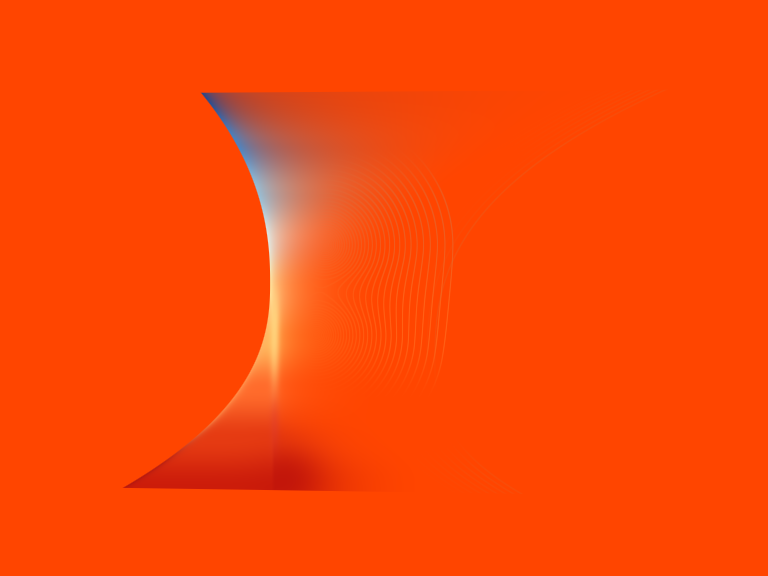
A Shadertoy shader for this background:

```glsl
// A translucent sheet of fine threads pinched at its left side, on flat orange.
// Power curves shape its sides, a vertical colour ramp fades out to the right,
// and contours of two merged circles draw the rippling threads.

#define GROUND vec3(1.0, 0.27, 0.0)
#define SHEET_TOP 0.839
#define SHEET_BOTTOM 0.153
#define WAIST vec2(0.469, 0.51)
#define CREASE_X 0.474
#define THREAD_GAP 0.014
#define RIPPLE_COUNT 19.0
#define RIPPLE_RADIUS 0.229

// Colours of the sheet from bottom to top
const vec3 RAMP[9] = vec3[9](
    vec3(0.80, 0.11, 0.04), vec3(0.90, 0.23, 0.07), vec3(1.00, 0.42, 0.17),
    vec3(1.00, 0.72, 0.36), vec3(1.00, 0.90, 0.62), vec3(0.88, 0.92, 0.90),
    vec3(0.58, 0.75, 0.85), vec3(0.27, 0.52, 0.78), vec3(0.10, 0.28, 0.58));

vec3 sheetColor(float y) {
    float s = clamp((y - SHEET_BOTTOM) / (SHEET_TOP - SHEET_BOTTOM), 0.0, 1.0) * 8.0;
    int i = min(int(s), 7);
    return mix(RAMP[i], RAMP[i + 1], smoothstep(0.0, 1.0, s - float(i)));
}

float leftSide(float y) {
    float h = y - WAIST.y;
    float bend = h > 0.0 ? 0.12 * pow(h / 0.329, 2.25)
                         : 0.2555 * pow(-h / 0.357, 2.4);
    return WAIST.x - bend;
}

float rightSide(float y) {
    float h = y - 0.37;
    return 0.755 + (h > 0.0 ? 0.391 * pow(h / 0.47, 2.6)
                            : 0.148 * pow(-h / 0.226, 2.6));
}

float smoothMin(float a, float b, float k) {
    float h = max(k - abs(a - b), 0.0) / k;
    return min(a, b) - h * h * k * 0.25;
}

// Thin antialiased line wherever the phase is a whole number
float threads(float phase) {
    float away = abs(fract(phase + 0.5) - 0.5);
    return 1.0 - smoothstep(0.0, 1.1, away / max(fwidth(phase), 1e-4));
}

float bell(float x, float width) {
    return exp(-x * x / (width * width));
}

void mainImage(out vec4 fragColor, in vec2 fragCoord) {
    vec2 p = fragCoord / iResolution.y;
    float px = 1.0 / iResolution.y;

    // Outline of the sheet
    float inside = p.x - leftSide(p.y);
    float top = SHEET_TOP + 0.0065 * (p.x - 0.349);
    float bottom = SHEET_BOTTOM - 0.015 * (p.x - 0.2135);
    float mask = clamp(inside / max(fwidth(inside), 1e-4) + 0.5, 0.0, 1.0);
    mask *= clamp((top - p.y) / px + 0.5, 0.0, 1.0);
    mask *= clamp((p.y - bottom) / px + 0.5, 0.0, 1.0);

    // Fade to the right: from the left side above, from the crease below
    float lower = 1.0 - smoothstep(0.44, 0.52, p.y);
    float base = 1.0 - smoothstep(0.17, 0.28, p.y);
    float rise = clamp((p.y - 0.5) / 0.34, 0.0, 1.0);
    float d = max(mix(inside, p.x - CREASE_X, lower), 0.0);
    float core = 0.02 + 0.045 * bell(p.y - 0.68, 0.09) + 0.1 * base;
    float reach = 0.2 + 0.6 * pow(rise, 2.2) + 0.07 * base;
    float cover = pow(1.0 + d / core, -0.8) * (1.0 - smoothstep(0.0, reach, d));
    vec3 sheet = mix(GROUND, sheetColor(p.y), cover);

    // Bright crease, dark red pool at its foot, and lit rim
    float fromCrease = p.x - CREASE_X;
    float crease = bell(fromCrease - 0.003, 0.008) * lower;
    sheet = mix(sheet, vec3(1.0, 0.86, 0.52), 0.75 * crease * smoothstep(0.27, 0.43, p.y));
    sheet = mix(sheet, vec3(0.88, 0.25, 0.20), 0.4 * crease * bell(p.y - 0.26, 0.05));
    float pool = bell(fromCrease - 0.025, 0.06) * bell(p.y - 0.17, 0.055);
    pool *= mix(0.35, 1.0, smoothstep(-0.004, 0.004, fromCrease));
    sheet = mix(sheet, vec3(0.74, 0.07, 0.04), 0.75 * pool);
    float rim = exp(-max(inside, 0.0) / 0.006) * lower;
    vec3 rimColor = mix(vec3(0.58, 0.06, 0.09), vec3(1.0, 0.70, 0.42),
                        smoothstep(0.19, 0.28, p.y));
    sheet = mix(sheet, rimColor, 0.6 * rim);

    // Rippling threads around two merged centres
    float radius = smoothMin(length(p - vec2(0.564, 0.575)),
                             length(p - vec2(0.549, 0.418)), 0.06);
    float ripple = threads(RIPPLE_COUNT * log(radius + 0.046));
    ripple *= smoothstep(0.51, 0.70, p.x) * (1.0 - smoothstep(RIPPLE_RADIUS - 0.004, RIPPLE_RADIUS, radius));
    ripple *= smoothstep(0.30, 0.42, p.y) * (1.0 - smoothstep(0.64, 0.75, p.y));
    vec3 threadColor = mix(vec3(1.0, 0.52, 0.20), vec3(0.82, 0.48, 0.30),
                           smoothstep(0.45, 0.62, p.y));
    sheet = mix(sheet, threadColor, 0.42 * ripple);

    // Outer threads fanning into the right corners
    float order = (rightSide(p.y) - p.x) / THREAD_GAP;
    float corner = max(smoothstep(0.72, 0.82, p.y), 1.0 - smoothstep(0.17, 0.25, p.y));
    float fan = threads(order) * step(-0.5, order);
    fan *= mix(exp(-max(order, 0.0)), clamp(1.0 - order / 9.0, 0.0, 1.0), corner);
    fan *= mix(smoothstep(0.30, 0.45, p.y), 0.7, corner);
    sheet = mix(sheet, vec3(0.86, 0.42, 0.18), 0.28 * fan);

    fragColor = vec4(mix(GROUND, sheet, mask), 1.0);
}
```
